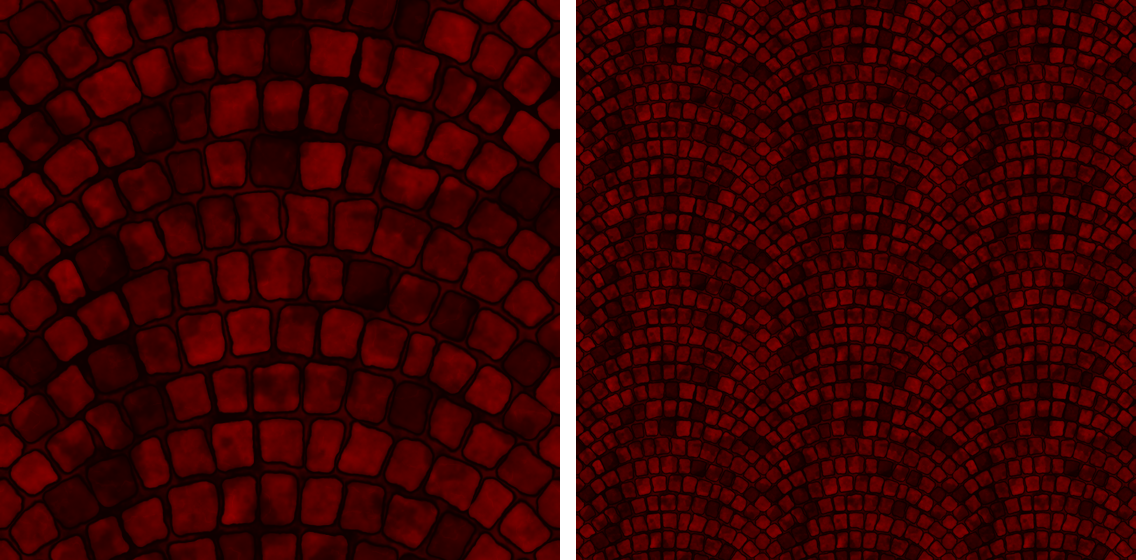
Left: one tile. Right: repeated 3 by 3.
Reproduce this texture procedurally as a WebGL 2 fragment shader.

```glsl
#version 300 es
precision highp float;
// Dark red cobblestones laid in stacked arches: every row is a circular arc,
// cut by radial joints into rounded stones. Neighbouring arches meet in a
// valley at the left and right edges, where they share one diamond stone.
uniform vec2 u_resolution;
out vec4 fragColor;

const float ROWS = 10.0;            // arches up the canvas
const float STONES = 14.0;          // stones along one arch
const float RADIUS = 0.70;          // arch radius
const float ROW_PHASE = 0.10;       // vertical offset, in rows
const float STAGGER = 0.9;          // sideways shift between rows, in stones
const float JOINT_JITTER = 0.30;    // uneven stone lengths
const vec2 STONE_FILL = vec2(0.87, 0.86);
const float CORNER = 0.013;
const float WARP = 0.011;
const float ROUGHNESS = 0.011;
const float DARK_SHARE = 0.10;      // share of nearly black stones
const float STONE_LOW = 0.30;
const float STONE_HIGH = 0.42;
const float SHADOW_RED = 0.055;
const float MORTAR_RED = 0.25;
const float PI = 3.14159;

float hash(vec2 cell, float salt) {
    uvec3 k = uvec3(ivec3(vec3(cell, salt))) * uvec3(73856093u, 19349663u, 83492791u);
    uint h = k.x ^ k.y ^ k.z;
    h = (h ^ (h >> 16)) * 73244475u;
    h = (h ^ (h >> 15)) * 43969421u;
    return float((h ^ (h >> 16)) & 65535u) / 65535.0;
}

// Value noise that wraps after one canvas; freq must be whole.
float noise(vec2 p, float freq, float salt) {
    vec2 g = p * freq, i = floor(g), f = g - i;
    f = f * f * (3.0 - 2.0 * f);
    vec2 a = mod(i, freq), b = mod(i + 1.0, freq);
    return mix(mix(hash(a, salt), hash(vec2(b.x, a.y), salt), f.x),
               mix(hash(vec2(a.x, b.y), salt), hash(b, salt), f.x), f.y);
}

float fbm(vec2 p, float freq, float salt) {
    float sum = 0.0, amp = 0.52;
    for (int i = 0; i < 4; i++) {
        sum += amp * noise(p, freq, salt + float(i));
        freq *= 2.0;
        amp *= 0.5;
    }
    return sum;
}

// Joint position before stone k; the joints of the valley stones stay fixed.
float joint(float k, float row) {
    float isFree = step(1.5, k) * step(k, STONES - 0.5);
    return k - 0.5 + isFree * JOINT_JITTER * (hash(vec2(k, row), 3.0) - 0.5);
}

float roundedBox(vec2 p, vec2 halfSize, float r) {
    vec2 q = abs(p) - halfSize + r;
    return length(max(q, 0.0)) + min(max(q.x, q.y), 0.0) - r;
}

// Distance to the nearest stone of one arch stack (x), and its cell (yz).
vec3 archStones(vec2 p, vec3 best) {
    float x = p.x - 0.5;
    float halfAngle = asin(0.5 / RADIUS);
    float drop = RADIUS - sqrt(RADIUS * RADIUS - x * x);
    float firstRow = floor((p.y + drop) * ROWS - ROW_PHASE);
    for (int j = 0; j < 2; j++) {
        float row = firstRow + float(j), rowId = mod(row, ROWS);
        vec2 arm = vec2(x, p.y - (row + ROW_PHASE) / ROWS + RADIUS);
        float angle = atan(arm.x, arm.y);
        float t = 0.5 + 0.5 * angle / halfAngle;
        float shift = STAGGER * (hash(vec2(rowId, 5.0), 1.0) - 0.5);
        float u = STONES * t + shift * pow(sin(PI * t), 2.0);
        float cellLength = 2.0 * halfAngle * RADIUS / (STONES + shift * PI * sin(2.0 * PI * t));
        for (int i = 0; i < 2; i++) {
            float k = floor(u) + float(i);
            if (k < 0.0 || k > STONES) continue;
            vec2 cell = vec2(mod(k, STONES), rowId);
            float a = joint(k, rowId), b = joint(k + 1.0, rowId);
            vec2 local = vec2((u - 0.5 * (a + b)) * cellLength, length(arm) - RADIUS);
            float tilt = 0.16 * (hash(cell, 7.0) - 0.5);
            local += tilt * vec2(-local.y, local.x);
            vec2 size = 0.5 * vec2((b - a) * cellLength, cos(angle) / ROWS) * STONE_FILL;
            size *= 0.93 + 0.10 * vec2(hash(cell, 8.0), hash(cell, 9.0));
            float d = roundedBox(local, size, CORNER);
            if (d < best.x) best = vec3(d, cell);
        }
    }
    return best;
}

void main() {
    vec2 uv = gl_FragCoord.xy / u_resolution;
    vec2 p = uv + WARP * (vec2(noise(uv, 18.0, 11.0), noise(uv, 18.0, 12.0)) - 0.5);

    // Stones of this arch stack and of the one beyond the nearer side.
    vec3 stone = vec3(1.0, 0.0, 0.0);
    for (int i = 0; i < 2; i++) {
        vec2 q = p + vec2(float(i) * (p.x < 0.5 ? 1.0 : -1.0), 0.0);
        if (abs(q.x - 0.5) < 0.6) stone = archStones(q, stone);
    }
    float d = stone.x + ROUGHNESS * (fbm(uv, 36.0, 20.0) - 0.5);

    // Stone faces: own tone, cloudy stains, pale cracks and worn rims.
    float tone = mix(STONE_LOW, STONE_HIGH, hash(stone.yz, 14.0));
    if (hash(stone.yz, 15.0) < DARK_SHARE) tone *= 0.48;
    float clouds = fbm(uv, 22.0, 30.0), grain = fbm(uv, 80.0, 40.0);
    float crack = smoothstep(0.045, 0.0, abs(fbm(uv, 20.0, 50.0) - 0.5));
    float face = tone * (0.50 + 0.72 * clouds + 0.32 * grain);
    face *= mix(0.62, 1.0, smoothstep(0.30, 0.46, fbm(uv, 13.0, 60.0)));
    face += 0.035 * crack * smoothstep(0.35, 0.65, grain);
    face *= mix(0.80, 1.0, smoothstep(0.0, -0.010, d));

    // Joints: black shadow around each stone, patchy red mortar between.
    float patches = smoothstep(0.30, 0.68, 0.6 * fbm(uv, 5.0, 70.0) + 0.4 * fbm(uv, 48.0, 80.0));
    float mortar = mix(SHADOW_RED, MORTAR_RED, patches * smoothstep(0.002, 0.008, d));
    float red = mix(mortar, face, smoothstep(0.0018, -0.0022, d));
    fragColor = vec4(red, 0.0, 0.0, 1.0);
}
```
